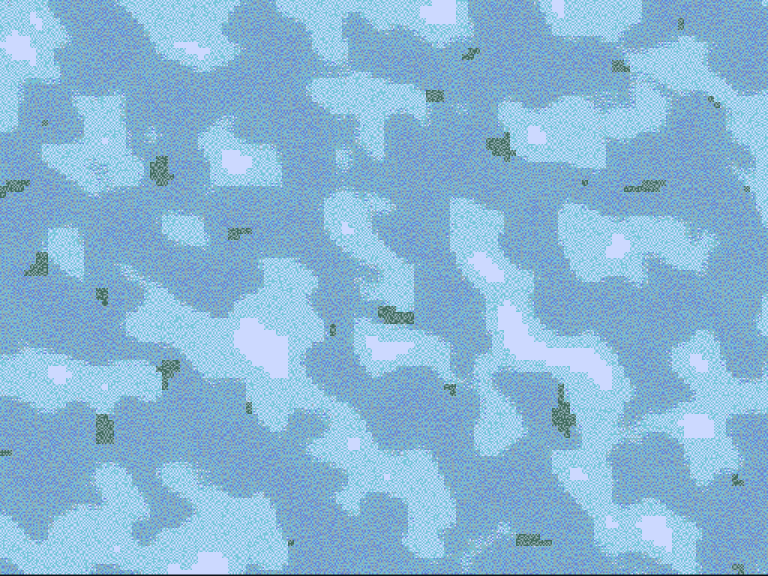
Write a WebGL 2 fragment shader that draws this texture.

```glsl
#version 300 es
precision highp float;
// Dappled pale blue surface in a five-colour palette: blocky gradient noise
// sets the brightness, and a shuffled 2x2 ordered dither turns it into
// speckle, with solid light patches and small dark pits.

uniform vec2 u_resolution;
out vec4 fragColor;

float hash(vec2 p, uint seed) {
    uvec2 q = uvec2(ivec2(p)) * uvec2(1597u, 3571u);
    uint h = (q.x ^ (q.y * 2653u) ^ (seed * 7919u)) * 747796u + 28919u;
    h = ((h >> ((h >> 28u) + 4u)) ^ h) * 277803u;
    h = (h ^ (h >> 15u)) * 739391u;
    h ^= h >> 13u;
    return float(h & 65535u) / 65536.0;
}

float cornerSlope(vec2 corner, vec2 p, uint seed) {
    float angle = 6.2832 * hash(corner, seed);
    return dot(vec2(cos(angle), sin(angle)), p - corner);
}

float gradientNoise(vec2 p, uint seed) {
    vec2 i = floor(p), f = p - i;
    vec2 u = f * f * f * (f * (f * 6.0 - 15.0) + 10.0);
    float low = mix(cornerSlope(i, p, seed), cornerSlope(i + vec2(1, 0), p, seed), u.x);
    float high = mix(cornerSlope(i + vec2(0, 1), p, seed), cornerSlope(i + vec2(1, 1), p, seed), u.x);
    return mix(low, high, u.y);
}

// Evenly spread random threshold: every 2x2 group holds all four quarters.
float ditherThreshold(vec2 cell) {
    vec2 group = floor(cell / 2.0);
    ivec2 odd = ivec2(cell - 2.0 * group);
    int order = (odd.x ^ odd.y) * 2 + odd.y;
    order ^= int(4.0 * hash(group, 11u));
    return (float(order) + hash(cell, 12u)) / 4.0;
}

// Colour of one dither cell; there are 384 cells to the canvas height.
vec3 cellColour(vec2 cell) {
    vec3 blue = vec3(0.41, 0.51, 0.86);
    vec3 grey = vec3(0.56, 0.67, 0.70);
    vec3 cyan = vec3(0.46, 0.78, 0.85);
    vec3 pale = vec3(0.80, 0.85, 1.00);
    vec3 green = vec3(0.26, 0.43, 0.38);
    if (cell.y < 1.0) return vec3(0.05, 0.08, 0.10); // dark bottom edge

    // Blocks of 4x4 cells, with patches stretched down to the right.
    vec2 p = (floor(cell / 4.0) + 0.5) / 96.0;
    vec2 q = vec2(dot(p, vec2(0.75, -0.66)) * 0.75, dot(p, vec2(0.66, 0.75))) * 8.0;
    float light = gradientNoise(q, 1u) + 0.5 * gradientNoise(q * 2.1 + 5.3, 2u);
    float pit = gradientNoise(p * vec2(10.0, 13.0) + 3.7, 3u);

    float t = ditherThreshold(cell);
    if (light > 0.43) return pale;
    if (pit > 0.42 && light < 0.08) return t < 0.6 ? green : grey;

    // Palette shares, from dark to light.
    float glow = smoothstep(0.04, 0.14, light);
    float blueShare = mix(0.34, 0.24, smoothstep(-0.4, 0.1, light)) * (1.0 - glow);
    float greyShare = 0.37 * (1.0 - glow);
    float paleShare = 0.46 * glow;
    if (t < blueShare) return blue;
    if (t < blueShare + greyShare) return grey;
    return t < 1.0 - paleShare ? cyan : pale;
}

void main() {
    // Blend neighbouring cells by how much of the pixel each one covers.
    float width = 384.0 / u_resolution.y;
    vec2 upper = (gl_FragCoord.xy + 0.5) * width;
    vec2 cell = floor(upper);
    vec2 cover = clamp((upper - cell) / width, 0.0, 1.0);
    vec3 below = mix(cellColour(cell - 1.0), cellColour(cell - vec2(0, 1)), cover.x);
    vec3 above = mix(cellColour(cell - vec2(1, 0)), cellColour(cell), cover.x);
    fragColor = vec4(mix(below, above, cover.y), 1.0);
}
```
